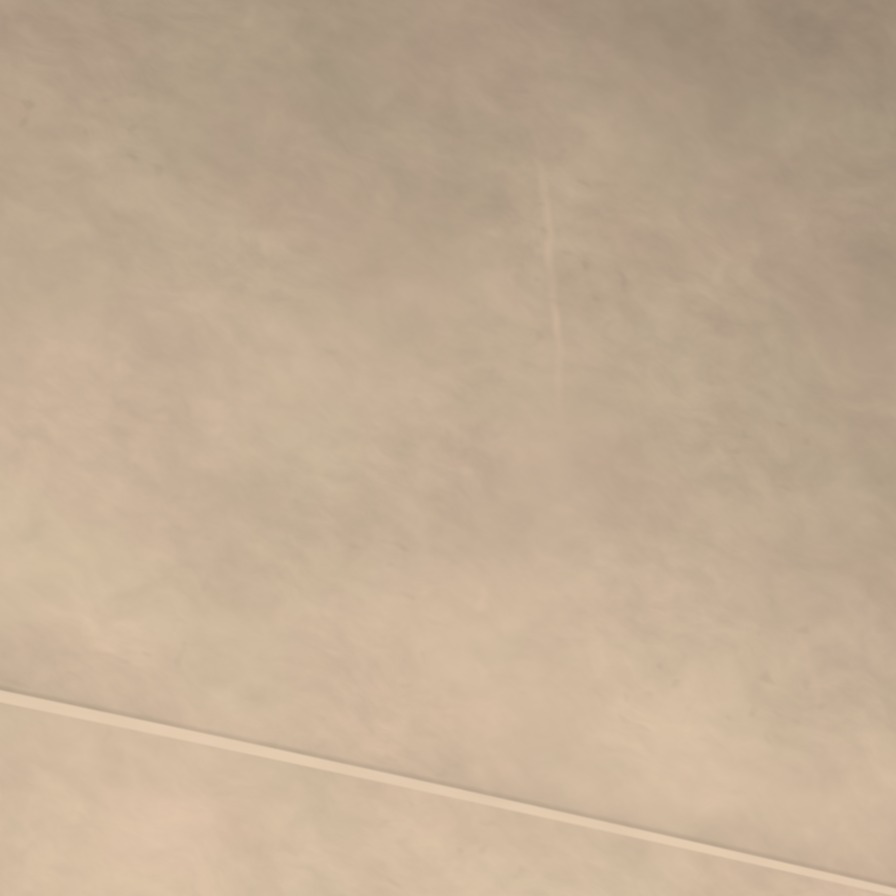
Write a three.js fragment shader that draws this texture.

```glsl
varying vec2 vUv;

const vec3 STONE_TINT = vec3(1.0, 0.889, 0.765);
const vec3 PINK_SHIFT = vec3(0.010, -0.006, 0.004);
const vec3 RIDGE_COLOR = vec3(0.895, 0.80, 0.695);
const vec3 VEIN_COLOR = vec3(0.83, 0.72, 0.62);

vec2 hashGradient(vec2 cell) {
  vec3 p = fract(cell.xyx * vec3(0.1031, 0.1030, 0.0973));
  p += dot(p, p.yzx + 33.33);
  float angle = 6.2832 * fract((p.x + p.y) * p.z);
  return vec2(cos(angle), sin(angle));
}

float cornerWeight(vec2 cell, vec2 offset, vec2 corner) {
  return dot(hashGradient(cell + corner), offset - corner);
}

float gradientNoise(vec2 p) {
  vec2 cell = floor(p);
  vec2 f = fract(p);
  vec2 u = f * f * f * (f * (f * 6.0 - 15.0) + 10.0);
  float low = mix(cornerWeight(cell, f, vec2(0.0)), cornerWeight(cell, f, vec2(1.0, 0.0)), u.x);
  float high = mix(cornerWeight(cell, f, vec2(0.0, 1.0)), cornerWeight(cell, f, vec2(1.0)), u.x);
  return mix(low, high, u.y);
}

float fbm(vec2 p, float gain) {
  float sum = 0.0;
  float amplitude = 1.0;
  for (int i = 0; i < 4; i++) {
    sum += amplitude * gradientNoise(p);
    p = mat2(1.92, 0.56, -0.56, 1.92) * p + 17.3;
    amplitude *= gain;
  }
  return sum;
}

vec2 rotate(vec2 p, float angle) {
  float c = cos(angle);
  float s = sin(angle);
  return vec2(c * p.x - s * p.y, s * p.x + c * p.y);
}

// Soft light falling off towards the upper right
float lightTone(vec2 uv) {
  float depth = uv.y + 0.2 * (uv.x - 0.5);
  float tone = 0.825 - 0.205 * max(depth - 0.22, 0.0);
  float corner = smoothstep(0.55, 0.0, distance(uv, vec2(1.05, 1.0)));
  float side = smoothstep(0.34, 0.0, distance(uv, vec2(1.03, 0.36)));
  return tone - 0.04 * corner - 0.05 * side;
}

// Cloudy stains, medium blotches and streaky grain sloping down to the right
float mottling(vec2 uv) {
  vec2 warp = 0.02 * vec2(fbm(uv * 8.0, 0.5), fbm(uv * 8.0 + 31.7, 0.5));
  vec2 p = rotate(uv + warp, 0.5);
  float clouds = fbm(p * vec2(3.2, 4.6), 0.5);
  float blotches = fbm(p * vec2(10.0, 16.0) + 8.1, 0.6);
  float grain = fbm(p * vec2(26.0, 46.0) + 63.4, 0.6);
  float roughness = 0.9 + 0.8 * gradientNoise(uv * 5.0 + 12.6);
  return 0.046 * clouds + 0.022 * blotches + 0.021 * roughness * grain;
}

// Sparse small marks where the noise peaks inside a larger patch
float flecks(vec2 uv, float frequency, float seed) {
  vec2 p = rotate(uv, 0.35) * vec2(0.7, 1.0);
  float marks = smoothstep(0.28, 0.6, gradientNoise(p * frequency + seed));
  return marks * smoothstep(0.0, 0.4, gradientNoise(uv * 5.0 + seed));
}

// Faint, almost upright crack between two heights
float vein(vec2 uv, float topX, float topY, float span, float width) {
  float t = (topY - uv.y) / span;
  float wobble = 0.007 * fbm(vec2(uv.y * 15.0, topX * 40.0), 0.5);
  float center = topX + 0.034 * sqrt(clamp(t, 0.0, 1.0)) + wobble;
  float ends = smoothstep(0.0, 0.12, t) * (1.0 - smoothstep(0.6, 1.0, t));
  float patchy = clamp(0.75 + 0.7 * gradientNoise(uv * 24.0), 0.0, 1.0);
  return ends * patchy * (1.0 - smoothstep(0.0, width, abs(uv.x - center)));
}

// Signed height above the slanted joint
float jointHeight(vec2 uv) {
  float bow = 0.012 * uv.x * (1.0 - uv.x);
  return (uv.y - 0.223 + 0.219 * uv.x - bow) * 0.977;
}

float band(float d, float halfWidth, float blur) {
  return 1.0 - smoothstep(halfWidth - blur, halfWidth + blur, abs(d));
}

void main() {
  float height = jointHeight(vUv);
  float above = smoothstep(-0.002, 0.004, height);

  // Wall surface
  float tone = lightTone(vUv) + mottling(vUv + vec2(0.0, 0.07 * above));
  tone -= 0.03 * flecks(vUv, 62.0, 5.3);
  tone += 0.02 * flecks(vUv, 46.0, 71.9);
  tone -= above * 0.045 * exp(-max(height, 0.0) * 20.0);
  vec3 color = tone * STONE_TINT;
  color += PINK_SHIFT * 0.8 * fbm(rotate(vUv, 0.4) * vec2(4.0, 6.5) + 43.0, 0.6);

  // Pale veins
  color = mix(color, VEIN_COLOR, 0.55 * vein(vUv, 0.595, 0.83, 0.33, 0.008));
  color = mix(color, VEIN_COLOR, 0.3 * vein(vUv, 0.885, 0.30, 0.14, 0.008));

  // Raised joint with a thin shade along its upper edge
  float halfWidth = mix(0.0066, 0.0042, vUv.x);
  float shade = band(height - halfWidth - 0.002, 0.003, 0.003);
  color *= 1.0 - 0.07 * shade;
  float wear = clamp(0.92 + 0.25 * gradientNoise(vUv * vec2(14.0, 30.0)), 0.0, 1.0);
  color = mix(color, RIDGE_COLOR, wear * band(height, halfWidth, 0.0018));

  gl_FragColor = vec4(color, 1.0);
}
```
